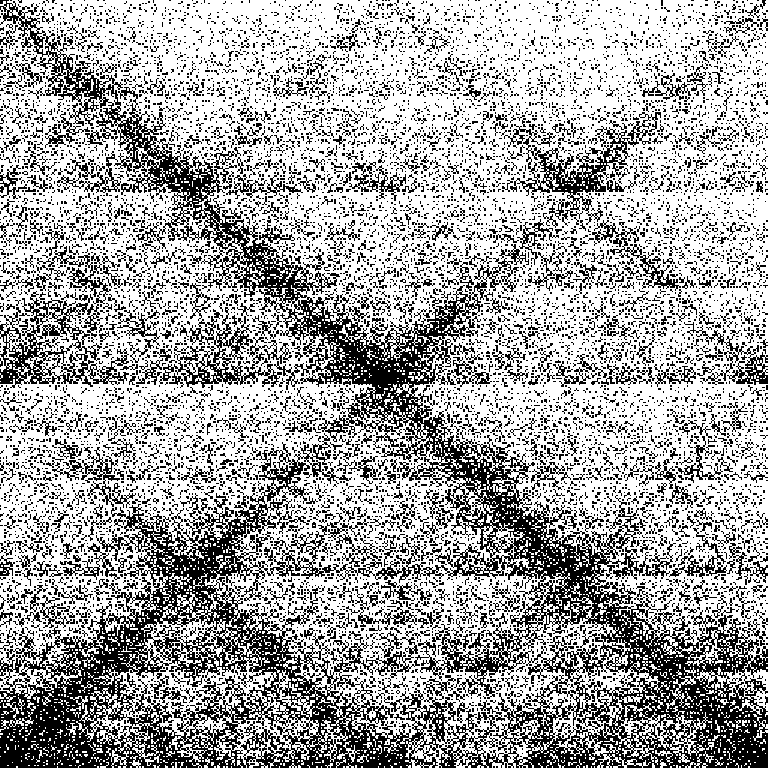
Give the GLSL for this pattern, as a Shadertoy shader.

```glsl
// Black grain on white, its density shaped by nested bands, blocks and crossing diagonals.

float hash(vec2 cell, float seed) {
    uvec2 q = uvec2(cell) * uvec2(1597334677u, 3812015801u);
    uint h = (q.x ^ q.y) + uint(seed) * 668265263u;
    h = (h ^ (h >> 16)) * 2146121005u;
    h = (h ^ (h >> 15)) * 2221713035u;
    return float((h ^ (h >> 16)) >> 8) / 16777216.0;
}

// Distance to the nearest whole multiple of 1 / n
float lineDistance(float t, float n) {
    return abs(fract(t * n + 0.5) - 0.5) / n;
}

// Sawtooth bands: each darkens downward, then resets to light
float bands(float y) {
    float sum = 1.5 * (y - 0.5);
    float n = 2.0, weight = 0.58;
    for (int level = 0; level < 5; level++) {
        sum += weight * (fract(y * n) - 0.5);
        n *= 2.0;
        weight *= 0.92;
    }
    return sum;
}

// Falling and rising diagonals, repeated at finer and fainter scales
float diagonals(vec2 p) {
    float sum = 0.0, n = 1.0, weight = 1.15;
    for (int level = 0; level < 4; level++) {
        float falling = lineDistance(p.x - p.y, n);
        float rising = lineDistance(p.x + p.y, n);
        sum += weight * (exp(-15.0 * n * falling) + 0.8 * exp(-17.0 * n * rising));
        n *= 2.0;
        weight *= 0.6;
    }
    return sum;
}

// Square patches with a random tone at several sizes
float patches(vec2 p) {
    float sum = 0.0, n = 8.0;
    for (int level = 0; level < 4; level++) {
        sum += 0.5 * (hash(floor(p * n), n) - 0.5);
        n *= 2.0;
    }
    return sum;
}

void mainImage(out vec4 fragColor, in vec2 fragCoord) {
    // Square grain cells, counted from the top left
    vec2 uv = fragCoord / iResolution.xy;
    vec2 cell = floor(vec2(uv.x, 1.0 - uv.y) * 512.0);
    vec2 p = (cell + 0.5) / 512.0;

    // Log odds of a black grain; the upper right stays lightest
    float odds = -1.3 + bands(p.y) + diagonals(p) + patches(p);
    odds += 0.8 * (0.5 - p.x) * (1.0 - p.y);
    float density = 1.0 / (1.0 + exp(-odds));

    float white = step(density, hash(cell, 1.0));
    fragColor = vec4(vec3(white), 1.0);
}
```
